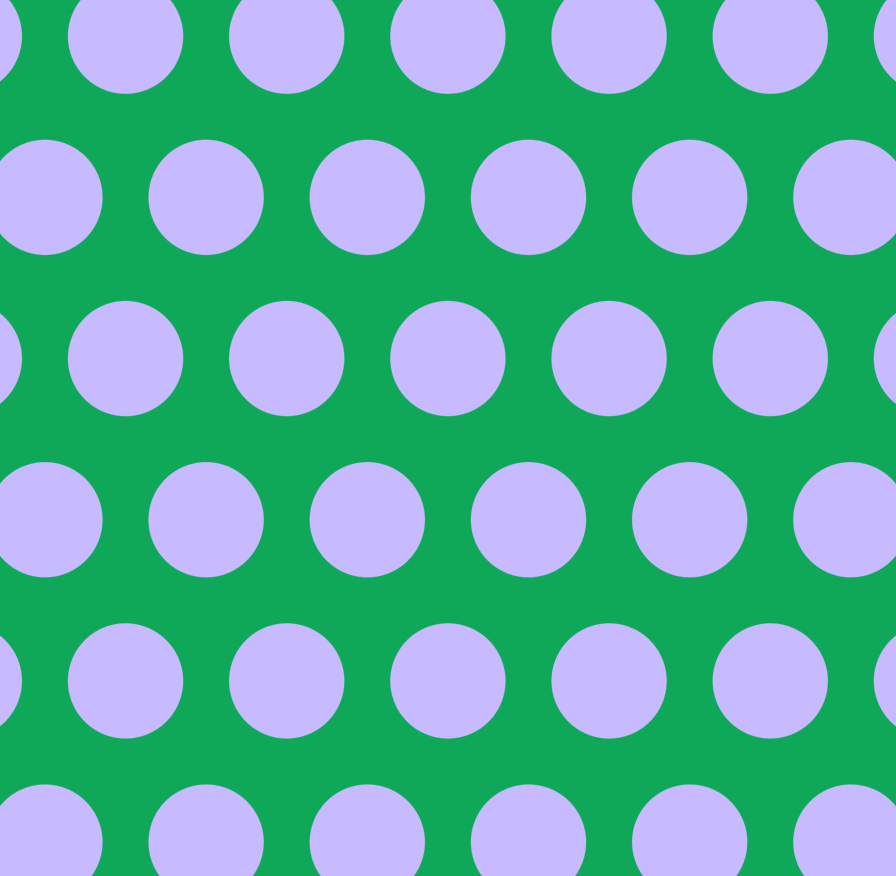
Write a Shadertoy shader that draws this pattern.

```glsl
const vec3 GREEN = vec3(0.06, 0.66, 0.35);
const vec3 LAVENDER = vec3(0.78, 0.73, 1.00);

// Lengths are fractions of the canvas height
const float PITCH = 0.184;
const float RADIUS = 0.0658;
const vec2 ANCHOR = vec2(0.5113, 0.5907);

// Offset from the nearest dot centre, with every other row shifted half a pitch
vec2 staggeredCell(vec2 p, float pitch) {
    vec2 grid = p / pitch;
    float row = floor(grid.y + 0.5);
    grid.x += 0.5 * mod(row, 2.0);
    return (fract(grid + 0.5) - 0.5) * pitch;
}

float circleDistance(vec2 p, float radius) {
    return length(p) - radius;
}

float coverage(float dist, float softness) {
    return 1.0 - smoothstep(-softness, softness, dist);
}

void mainImage(out vec4 fragColor, in vec2 fragCoord) {
    vec2 p = fragCoord / iResolution.y;
    float pixel = 1.0 / iResolution.y;

    // Dots over a flat ground
    vec2 cell = staggeredCell(p - ANCHOR, PITCH);
    float dot_mask = coverage(circleDistance(cell, RADIUS), 0.8 * pixel);

    fragColor = vec4(mix(GREEN, LAVENDER, dot_mask), 1.0);
}
```
